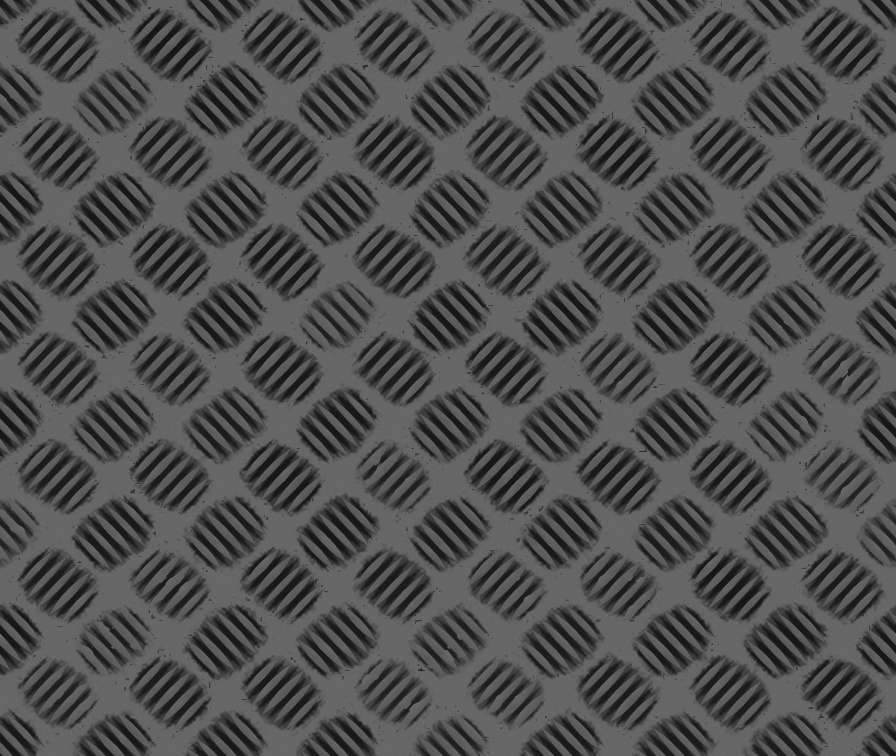
Give the GLSL for this texture, as a Shadertoy shader.

```glsl
// Worn metal tread plate: two interleaved grids of mirrored ribbed pads, 8 by 7 each.
// A pad is five pointed ribs in a sheared frame, with dark creases between them,
// ringed by noisy grime. Hashes and noise wrap, so the sheet tiles.

const vec2 REPEATS = vec2(8.0, 7.0);
const float CELL_ASPECT = 0.964;            // cell height over cell width
const vec2 PAD_A = vec2(0.52, 0.578);       // pad centres inside a cell
const vec2 PAD_B = vec2(0.015, 0.063);
const float RIB_ANGLE = 0.81;
const float RIB_SHEAR = 0.07;
const float RIB_PITCH = 0.123;
const vec2 RIB_SIZE = vec2(0.275, 0.034);   // half length, half width
const vec2 CREASE_SIZE = vec2(0.290, 0.051);
const vec2 PAD_SIZE = vec2(0.265, 0.325);
const vec3 STEEL = vec3(0.402);
const float GRIME_TONE = 0.56;              // tones are relative to the steel
const float CREASE_TONE = 0.22;

float hash(vec2 p) {
    return fract(sin(dot(p, vec2(127.1, 311.7))) * 43758.5453);
}

// Value noise with a whole number of lattice steps per period.
float wrapNoise(vec2 p, vec2 period) {
    vec2 i = floor(p), f = fract(p);
    f = f * f * (3.0 - 2.0 * f);
    vec2 a = mod(i, period), b = mod(i + 1.0, period);
    return mix(mix(hash(a), hash(vec2(b.x, a.y)), f.x),
               mix(hash(vec2(a.x, b.y)), hash(b), f.x), f.y);
}

float sheetNoise(vec2 p, float scale) {
    return wrapNoise(p * scale, REPEATS * scale);
}

// Approximate distance to a pointed lens lying along x.
float lens(vec2 p, vec2 size) {
    float t = p.x / size.x;
    return abs(p.y) - size.y * (1.0 - t * t);
}

// Tone of one pad; p is relative to its centre, rough = (coarse, fine) noise.
float padTone(vec2 p, vec2 id, float kind, vec2 rough, float aa) {
    float seed = hash(id + 31.0 * kind + 5.0);
    float worn = smoothstep(0.80, 1.0, seed);
    float strength = mix(0.86, 1.0, hash(id + 17.0 * kind)) - 0.12 * worn;

    // Rib frame: x along the ribs, y across them.
    p.x *= 1.0 - 2.0 * kind;
    float c = cos(RIB_ANGLE), s = sin(RIB_ANGLE);
    vec2 q = vec2(dot(p, vec2(c, s)), dot(p, vec2(-s, c)));
    q.x += RIB_SHEAR * q.y;

    // Grime around the rounded outline, plus loose specks.
    vec2 e = pow(abs(q) / PAD_SIZE, vec2(3.0));
    float radius = pow(e.x + e.y, 1.0 / 3.0);
    float ragged = radius + 0.20 * (rough.x - 0.5) + 0.18 * (rough.y - 0.5);
    float grime = 1.0 - smoothstep(0.84, 1.10, ragged + 0.08 * worn);
    float specks = smoothstep(0.80, 0.92, rough.y) * smoothstep(0.55, 0.8, rough.x)
                 * (1.0 - smoothstep(1.10, 1.35, radius));
    float tone = mix(1.0, GRIME_TONE, max(grime * strength, specks));

    // Six dark creases, shorter toward the ends; the outer two are thin and hug the ribs.
    float j = clamp(floor(q.y / RIB_PITCH) + 0.5, -2.5, 2.5);
    float outer = step(2.0, abs(j));
    vec2 creaseSize = CREASE_SIZE * vec2(1.0 - 0.034 * j * j, 1.0 - 0.25 * outer);
    float creaseY = j * RIB_PITCH * (1.0 - 0.05 * outer);
    float creaseDist = lens(q - vec2(0.0, creaseY), creaseSize);
    creaseDist += 0.012 * (rough.y - 0.5) + 0.010 * worn;
    float crease = 1.0 - smoothstep(-0.034, 0.006, creaseDist);
    tone = mix(tone, CREASE_TONE, crease * strength);

    // Five raised ribs with uneven widths and chipped edges on worn pads.
    float i = clamp(floor(q.y / RIB_PITCH + 0.5), -2.0, 2.0);
    float ribSeed = hash(id + vec2(3.0 * i + 40.0, 23.0 * kind + 9.0));
    vec2 ribSize = RIB_SIZE * vec2(1.0 - 0.048 * i * i, mix(0.86, 1.12, ribSeed));
    vec2 r = q - vec2(0.03 * (ribSeed - 0.5), i * RIB_PITCH);
    float ribDist = lens(r, ribSize) + 0.004 * (rough.y - 0.5);
    ribDist -= worn * (0.004 + 0.020 * smoothstep(0.74, 0.9, rough.x));
    float rib = 1.0 - smoothstep(-0.001 - aa, 0.001 + aa, ribDist);
    float face = 0.96 + 0.05 * clamp(r.y / ribSize.y, -1.0, 1.0)
               - 0.10 * (1.0 - rough.x) * strength;
    return mix(tone, face, rib);
}

void mainImage(out vec4 fragColor, in vec2 fragCoord) {
    vec2 p = fragCoord / iResolution.xy * REPEATS;
    float aa = 0.4 * REPEATS.x / iResolution.x;

    vec2 rough = vec2(sheetNoise(p, 11.0), sheetNoise(p + 0.37, 37.0));
    float tone = 1.0 + 0.03 * (sheetNoise(p, 60.0) - 0.5);

    // Nearest pad of each of the two grids.
    for (int k = 0; k < 2; k++) {
        float kind = float(k);
        vec2 g = p - mix(PAD_A, PAD_B, kind);
        vec2 cell = floor(g + 0.5);
        vec2 local = (g - cell) * vec2(1.0, CELL_ASPECT);
        tone *= padTone(local, mod(cell, REPEATS), kind, rough, aa);
    }
    fragColor = vec4(STEEL * tone, 1.0);
}
```
